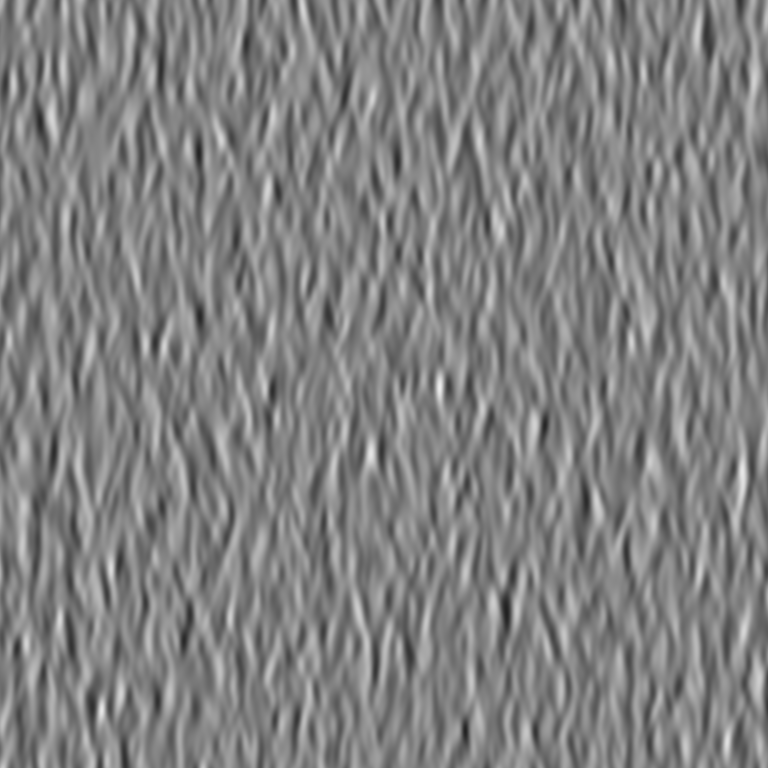
This texture is drawn by a Shadertoy shader. Its source:

```glsl
const int GRAINS_PER_CELL = 12;

float hash(vec2 p) {
    return fract(sin(dot(p, vec2(127.1, 311.7))) * 43758.5453);
}

vec2 hash2(vec2 p) {
    return vec2(hash(p), hash(p + vec2(37.3, 17.9)));
}

// One tilted ridge: a lit flank beside a shaded flank, peak height 1
float ridge(vec2 d, vec2 spread, float tilt) {
    float c = cos(tilt), s = sin(tilt);
    vec2 e = vec2(c * d.x + s * d.y, c * d.y - s * d.x) / spread;
    return e.x * exp(0.5 - 0.5 * dot(e, e));
}

// Sum of randomly placed ridges and grooves from the neighbouring cells
float ridgeNoise(vec2 p, vec2 cellSize, vec2 spread, float maxTilt) {
    vec2 home = floor(p / cellSize);
    float sum = 0.0;
    for (int y = -1; y <= 1; y++)
    for (int x = -1; x <= 1; x++) {
        vec2 cell = home + vec2(x, y);
        for (int i = 0; i < GRAINS_PER_CELL; i++) {
            vec2 seed = cell + float(i) * vec2(5.37, 9.71) + 3.1;
            vec2 centre = (cell + hash2(seed)) * cellSize;
            vec2 shape = hash2(seed + 71.7);
            vec2 weight = hash2(seed + 143.3);
            float tilt = maxTilt * (2.0 * shape.x - 1.0);
            vec2 size = spread * vec2(mix(0.85, 1.15, shape.y), 1.0);
            float side = weight.x < 0.5 ? -1.0 : 1.0;
            float strength = mix(0.5, 1.35, weight.y);
            sum += side * strength * ridge(p - centre, size, tilt);
        }
    }
    return sum;
}

void mainImage(out vec4 fragColor, in vec2 fragCoord) {
    vec2 p = fragCoord / iResolution.y;

    // Fine, mostly upright ridges
    vec2 cellSize = vec2(0.04, 0.06);
    vec2 spread = vec2(0.0052, 0.018);
    float relief = ridgeNoise(p, cellSize, spread, 0.3);

    // Soft variation around a middle grey
    float middleGrey = 0.507;
    float contrast = 0.072;
    float grey = clamp(middleGrey + contrast * relief, 0.0, 1.0);
    fragColor = vec4(vec3(grey), 1.0);
}
```
